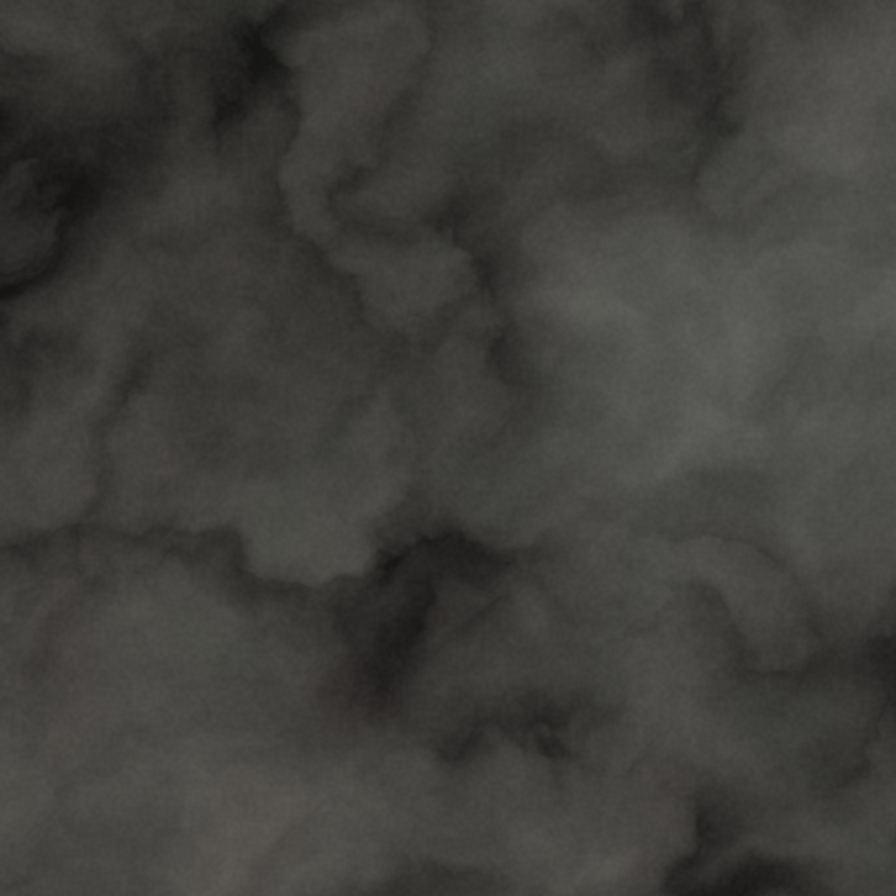
Give the GLSL for this texture, as a Shadertoy shader.

```glsl
// Dark smoky clouds: soft grey billows split by blurred, sooty creases.
// Warped gradient noise forms the billows; its zero lines form the creases,
// and broad glows set the lighter banks around a dim middle.

vec2 randomGradient(vec2 cell) {
    vec3 h = fract(vec3(cell.xyx) * vec3(0.1031, 0.1030, 0.0973));
    h += dot(h, h.yzx + 33.33);
    float angle = 6.2832 * fract((h.x + h.y) * h.z);
    return vec2(cos(angle), sin(angle));
}

float gradientNoise(vec2 p) {
    vec2 i = floor(p), f = fract(p);
    vec2 u = f * f * f * (f * (f * 6.0 - 15.0) + 10.0);
    vec2 e = vec2(1.0, 0.0);
    float a = dot(randomGradient(i), f);
    float b = dot(randomGradient(i + e), f - e);
    float c = dot(randomGradient(i + e.yx), f - e.yx);
    float d = dot(randomGradient(i + 1.0), f - 1.0);
    return mix(mix(a, b, u.x), mix(c, d, u.x), u.y);
}

float fbm(vec2 p) {
    float sum = 0.0, amplitude = 0.5;
    for (int k = 0; k < 5; k++) {
        sum += amplitude * gradientNoise(p);
        p = mat2(1.6, 1.2, -1.2, 1.6) * p + 7.3;
        amplitude *= 0.54;
    }
    return sum;
}

// Dark line along the noise zero: crisp on one side, smoky on the other
float crease(vec2 p, float crisp, float smoky) {
    float n = gradientNoise(p) + 0.22 * fbm(p * 3.0);
    return exp(-sqrt(pow(max(n / crisp, -n / smoky), 2.0) + 0.04));
}

float glow(vec2 p, vec2 center, vec2 size) {
    vec2 d = (p - center) / size;
    return exp(-dot(d, d));
}

void mainImage(out vec4 fragColor, in vec2 fragCoord) {
    vec2 uv = fragCoord / iResolution.xy;

    // Drifting warp, with a grain that rises to the right
    vec2 warp = vec2(fbm(uv * 4.0 + 11.0), fbm(uv * 4.0 + 37.0));
    vec2 p = uv + 0.15 * warp;
    vec2 slanted = mat2(0.87, -0.5, 0.5, 0.87) * p;

    // Broad light and the sooty core
    float rightBank = glow(p, vec2(0.92, 0.64), vec2(0.34, 0.30));
    float lowerBank = glow(p, vec2(0.16, 0.06), vec2(0.44, 0.30));
    float core = glow(p, vec2(0.41, 0.28), vec2(0.08, 0.07));
    float value = 0.238 + 0.110 * rightBank + 0.085 * lowerBank - 0.10 * core;

    // Billows, thin wisps and small mottling
    value += 0.15 * fbm(p * 3.5 + 5.0);
    value += 0.055 * fbm(slanted * vec2(6.0, 13.0) + 21.0);
    value += 0.035 * fbm(uv * 22.0 + 43.0);

    // Creases fade in and out along their length
    float patches = smoothstep(-0.2, 0.25, gradientNoise(uv * 3.2 + 51.0));
    float quiet = 1.0 - 0.75 * max(rightBank, lowerBank);
    float large = crease(slanted * vec2(2.6, 4.2) + 3.0, 0.06, 0.18) * patches * quiet;
    float small = crease(p * 6.5 + 63.0, 0.08, 0.20) * quiet
        * smoothstep(-0.1, 0.35, gradientNoise(uv * 4.0 + 83.0));
    value -= 0.150 * large + 0.09 * small;

    // Faint film grain
    value += 0.020 * gradientNoise(uv * 170.0) + 0.012 * gradientNoise(uv * 90.0 + 9.0);
    value = max(value, 0.085);

    // Olive grey, cooler in the right bank, warmer beside the soot
    float warmth = clamp(0.35 + 0.6 * core + 0.4 * large + 1.2 * fbm(p * 5.0 + 91.0), 0.0, 1.0);
    vec3 tint = mix(vec3(1.0, 1.0, 0.94), vec3(1.03, 0.97, 0.93), warmth);
    tint = mix(tint, vec3(0.98, 1.0, 0.96), 0.7 * rightBank);
    fragColor = vec4(value * tint, 1.0);
}
```
